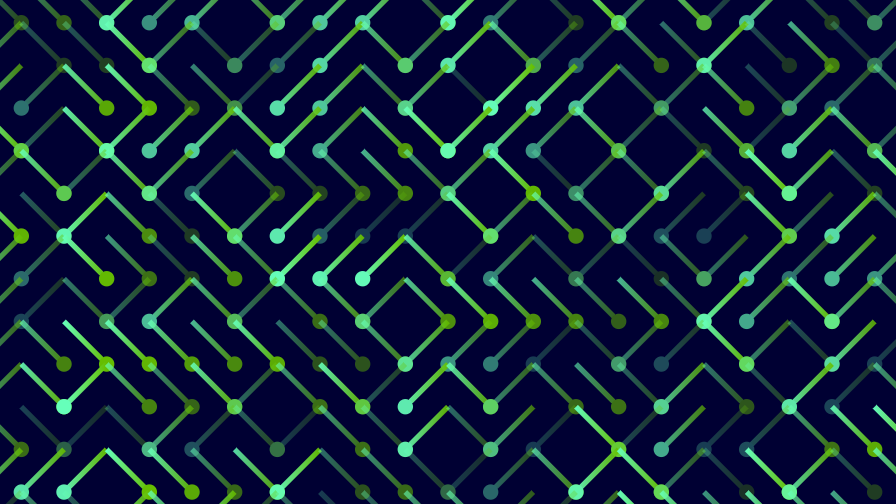
This pattern is drawn by a WebGL 1 fragment shader. Its source:

```glsl
precision highp float;

uniform vec2 u_resolution;

const float COLUMNS = 21.0;
const vec2 GRID_OFFSET = vec2(0.5, 0.28);
const float LINE_HALF_WIDTH = 0.062;
const float DOT_RADIUS = 0.18;
const float MIN_OPACITY = 0.22;

const vec3 NAVY = vec3(0.0, 0.0, 0.2);
const vec3 MINT = vec3(0.40, 1.0, 0.73);
const vec3 LEAF = vec3(0.40, 0.75, 0.0);

// Sine-free hash giving two values in 0..1
vec2 hash22(vec2 p) {
  vec3 q = fract(vec3(p.xyx) * vec3(0.1031, 0.1030, 0.0973));
  q += dot(q, q.yzx + 33.33);
  return fract((q.xx + q.yz) * q.zy);
}

float coverage(float dist, float pixel) {
  return clamp(0.5 - dist / pixel, 0.0, 1.0);
}

// Distance to a flat-ended bar from a to b
float barDistance(vec2 p, vec2 a, vec2 b, float halfWidth) {
  vec2 axis = normalize(b - a);
  vec2 offset = p - 0.5 * (a + b);
  float along = abs(dot(offset, axis)) - 0.5 * length(b - a);
  float across = abs(dot(offset, vec2(-axis.y, axis.x))) - halfWidth;
  return max(along, across);
}

// One cell: a diagonal bar with a dot at its lower end
vec3 paintCell(vec3 under, vec2 local, vec2 cell, float pixel) {
  vec2 rnd = hash22(cell + 57.0);
  float falling = step(0.5, rnd.x);
  float opacity = mix(MIN_OPACITY, 1.0, rnd.y);

  vec2 low = vec2(falling, 0.0);
  vec2 high = vec2(1.0 - falling, 1.0);
  float bar = coverage(barDistance(local, low, high, LINE_HALF_WIDTH), pixel);
  float disc = coverage(length(local - low) - DOT_RADIUS, pixel);

  vec3 barColor = mix(MINT, LEAF, clamp(local.x, 0.0, 1.0));
  vec3 dotColor = mix(MINT, LEAF, falling);
  vec3 ink = mix(barColor, dotColor, disc);
  return mix(under, ink, max(bar, disc) * opacity);
}

void main() {
  float pixel = COLUMNS / u_resolution.x;
  vec2 grid = gl_FragCoord.xy * pixel - GRID_OFFSET;
  vec2 home = floor(grid);
  vec3 color = NAVY;

  // Overlapping neighbours, layered from the top row down
  for (int row = 0; row < 3; row++) {
    for (int col = 0; col < 3; col++) {
      vec2 cell = home + vec2(float(col) - 1.0, 1.0 - float(row));
      color = paintCell(color, grid - cell, cell, pixel);
    }
  }

  gl_FragColor = vec4(color, 1.0);
}
```
